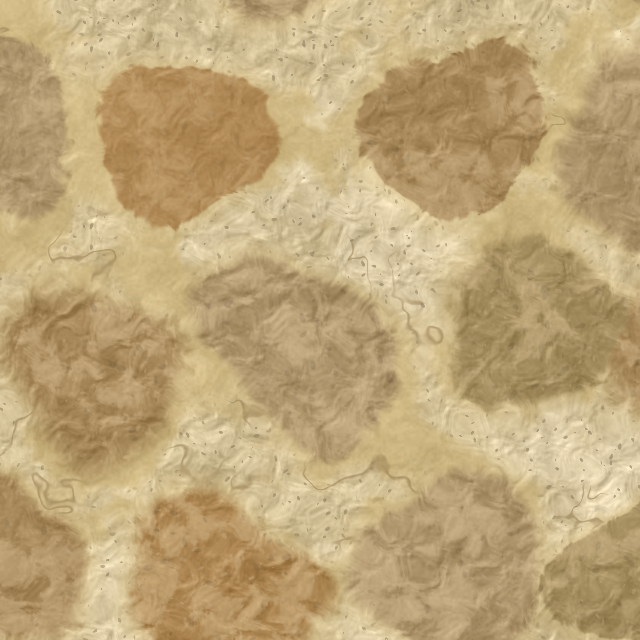
Write a Shadertoy shader that draws this texture.

```glsl
float hash(vec2 p) {
    vec3 q = fract(vec3(p.xyx) * 0.1031);
    q += dot(q, q.yzx + 33.33);
    return fract((q.x + q.y) * q.z);
}

vec2 hash2(vec2 p) {
    return vec2(hash(p), hash(p + 71.7));
}

mat2 rotate(float a) {
    return mat2(cos(a), sin(a), -sin(a), cos(a));
}

float noise(vec2 p) {
    vec2 i = floor(p), f = fract(p);
    f = f * f * (3.0 - 2.0 * f);
    return mix(mix(hash(i), hash(i + vec2(1, 0)), f.x),
               mix(hash(i + vec2(0, 1)), hash(i + vec2(1, 1)), f.x), f.y);
}

float fbm(vec2 p) {
    float sum = 0.0, amp = 0.5;
    for (int i = 0; i < 4; i++) {
        sum += amp * noise(p);
        p = rotate(0.6) * p * 2.03 + 17.3;
        amp *= 0.5;
    }
    return sum;
}

// Gritty surface: fine noise lightly folded by a coarser one
float flakes(vec2 p) {
    vec2 fold = vec2(noise(p * 31.0), noise(p * 31.0 + 40.0));
    return fbm(p * 48.0 + 1.6 * fold);
}

// Scattered ragged chips, one per cell at most
float chips(vec2 p, float density, float size, float stretch) {
    vec2 cell = floor(p);
    float cover = 0.0, ragged = 0.2 * (noise(p * 4.0) - 0.5);
    for (int y = -1; y <= 1; y++)
    for (int x = -1; x <= 1; x++) {
        vec2 id = cell + vec2(x, y);
        vec2 q = rotate(6.28 * hash(id + 5.0)) * (p - id - hash2(id));
        float r = size * (0.3 + 1.1 * hash(id + 9.0));
        float d = length(q * vec2(1.0, stretch)) + ragged;
        cover = max(cover, step(hash(id + 31.0), density) * smoothstep(r, r * 0.5, d));
    }
    return cover;
}

// Nearest rounded stone: x = signed distance, yz = its cell
vec3 nearestStone(vec2 p) {
    vec2 g = p * 2.9 + vec2(0.35, 0.2);
    vec2 cell = floor(g);
    vec3 best = vec3(9.0);
    for (int y = -1; y <= 1; y++)
    for (int x = -1; x <= 1; x++) {
        vec2 id = cell + vec2(x, y);
        float shift = 0.35 * (mod(id.y, 2.0) - 0.5);
        vec2 centre = id + 0.5 + 0.28 * (hash2(id + 3.0) - 0.5) + vec2(shift, 0);
        vec2 q = rotate(1.8 * (hash(id + 11.0) - 0.5)) * (g - centre);
        q /= vec2(0.39, 0.29) + 0.12 * hash2(id + 23.0);
        float a = atan(q.y, q.x), phase = 6.28 * hash(id + 8.0);
        float r = pow(dot(pow(abs(q), vec2(2.4)), vec2(1)), 1.0 / 2.4);
        r *= 1.0 + 0.09 * sin(3.0 * a + phase) + 0.03 * sin(5.0 * a - phase);
        float d = (r - 1.0) * 0.115;
        if (d < best.x) best = vec3(d, id);
    }
    return best;
}

vec3 stoneColour(float pick) {
    vec3 c = vec3(0.66, 0.54, 0.36);
    c = mix(c, vec3(0.69, 0.59, 0.43), step(0.20, pick));
    c = mix(c, vec3(0.67, 0.56, 0.46), step(0.40, pick));
    c = mix(c, vec3(0.69, 0.54, 0.34), step(0.68, pick));
    c = mix(c, vec3(0.66, 0.57, 0.39), step(0.76, pick));
    return mix(c, vec3(0.79, 0.68, 0.47), step(0.90, pick));
}

void mainImage(out vec4 fragColor, in vec2 fragCoord) {
    vec2 p = fragCoord / iResolution.y;
    vec2 wobble = vec2(fbm(p * 8.0), fbm(p * 8.0 + 60.0)) - 0.47;
    float broad = fbm(p * 3.0 + 8.0) - 0.47;
    float mottle = fbm(p * 17.0 + 2.0 * wobble) - 0.47;
    float flake = flakes(p) - 0.47;
    float relief = flake + 0.47 - flakes(p + vec2(-0.003, 0.004));

    // Mortar: smooth ochre smears, crumbly pale patches, chalky plaster
    float rough = smoothstep(-0.1, 0.08, fbm(p * 5.0 + 31.0) - 0.47 + 0.4 * mottle);
    vec3 mortar = mix(vec3(0.82, 0.73, 0.52), vec3(0.82, 0.75, 0.59), rough);
    float chalk = smoothstep(0.04, 0.2, broad + 0.5 * mottle);
    mortar = mix(mortar, vec3(0.87, 0.81, 0.67), 0.7 * chalk);
    mortar += 0.13 * mottle + mix(0.07, 0.22, rough) * flake;
    mortar += mix(0.08, 0.28, rough) * relief;
    float crumbs = chips(p * 42.0, 0.6, 0.32, 1.5) * rough;
    mortar = mix(mortar, vec3(0.88, 0.81, 0.65), 0.45 * crumbs);
    float specks = chips(p * 58.0 + 9.0, 0.45, 0.24, 1.8) * rough;
    mortar = mix(mortar, vec3(0.56, 0.49, 0.37), 0.6 * specks);

    // Stone body: mottled grain, worn light flecks and dark pits
    vec3 stone = nearestStone(p + 0.055 * wobble);
    float d = stone.x + 0.018 * flake + 0.012 * mottle;
    float pick = hash(stone.yz + 47.0);
    float grain = mix(0.45, 1.0, hash(stone.yz + 19.0));
    vec3 body = stoneColour(pick);
    body += grain * (0.18 * mottle + 0.24 * flake + 0.26 * relief);
    float worn = smoothstep(0.02, 0.16, mottle + 0.6 * flake + 0.4 * broad) * grain;
    body = mix(body, vec3(0.78, 0.68, 0.51), 0.45 * worn);
    float flecks = chips(p * 48.0 + 3.0, 0.4, 0.3, 2.0) * grain;
    body = mix(body, vec3(0.79, 0.69, 0.53), 0.4 * flecks);
    float pits = chips(p * 40.0 + 23.0, 0.35, 0.3, 1.8) * grain;
    body = mix(body, body * 0.85, 0.7 * pits);
    float spotted = step(0.40, pick) * step(pick, 0.68);
    body = mix(body, vec3(0.84, 0.71, 0.56), 0.8 * spotted * chips(p * 27.0, 0.35, 0.24, 1.2));

    // Mortar smeared around the stones, with broken creases at the rim
    float rim = exp(-pow(max(d, 0.0) / 0.022, 2.0));
    mortar = mix(mortar, vec3(0.80, 0.71, 0.50) + 0.15 * mottle + 0.1 * flake, 0.6 * rim);
    float softness = mix(0.003, 0.022, pow(hash(stone.yz + 83.0), 2.0));
    vec3 colour = mix(mortar, body, smoothstep(softness, -softness, d));

    // Sparse hairline cracks in the mortar
    float crackGap = abs(fbm(p * 5.0 + 90.0 + wobble) - 0.47) / 5.0;
    float crack = smoothstep(0.0025, 0.0, crackGap) * smoothstep(0.0, 0.01, d);
    crack *= smoothstep(0.55, 0.7, noise(p * 10.0 + 4.0));
    colour = mix(colour, vec3(0.58, 0.48, 0.31), 0.55 * crack);

    // Fine overall grain
    colour += 0.035 * (noise(p * 210.0) - 0.5);
    fragColor = vec4(clamp(colour, 0.0, 1.0), 1.0);
}
```
